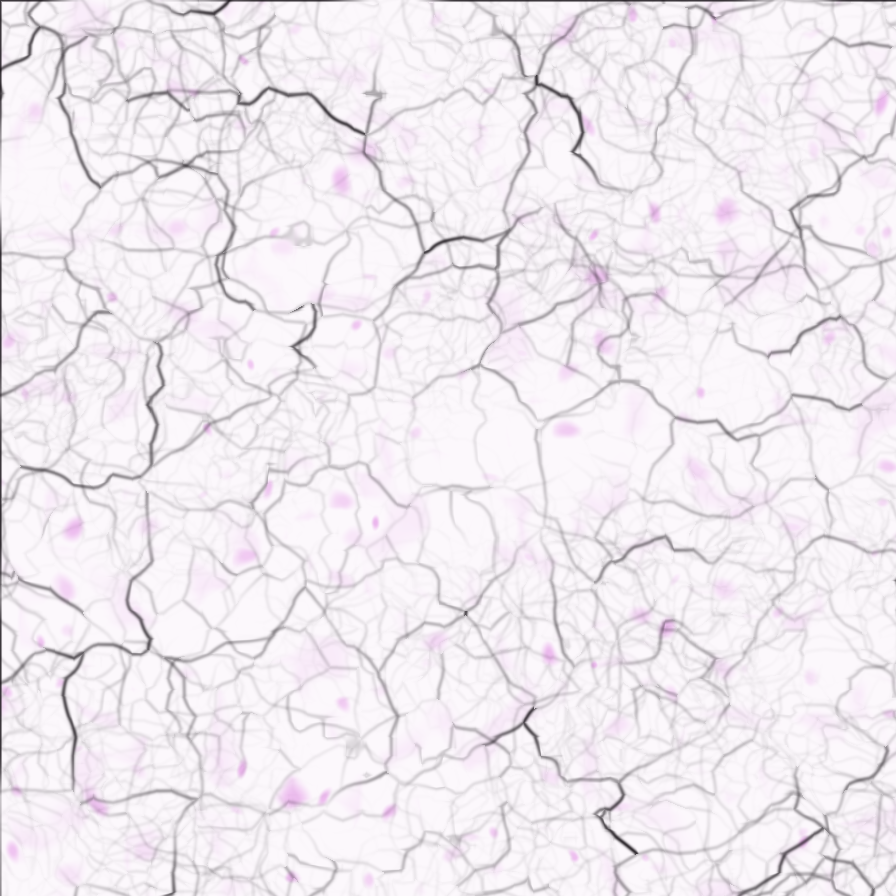
Reproduce this texture procedurally as a Shadertoy shader.

```glsl
#define CRACK_SCALE 7.0
#define SCALE_STEP 1.6
#define CRACK_GAIN 0.88
#define GAIN_STEP 0.57
#define LINE_WIDTH 0.0024
#define SPOT_SCALE 15.0
#define SPOT_CHANCE 0.6
#define PAPER vec3(0.990, 0.974, 0.990)
#define INK vec3(0.05, 0.03, 0.05)
#define PINK vec3(0.90, 0.62, 0.91)

float hash(vec2 p) {
    return fract(sin(dot(p, vec2(127.1, 311.7))) * 43758.5453);
}

vec2 hash2(vec2 p) {
    return vec2(hash(p), hash(p + 47.3));
}

// Bilinear value noise; its creases give the lines their kinks
vec2 noise2(vec2 p) {
    vec2 i = floor(p), f = fract(p);
    vec2 low = mix(hash2(i), hash2(i + vec2(1, 0)), f.x);
    vec2 high = mix(hash2(i + vec2(0, 1)), hash2(i + vec2(1, 1)), f.x);
    return mix(low, high, f.y);
}

vec2 jagged(vec2 p) {
    return p + 0.060 * (noise2(p * 8.0) - 0.5)
             + 0.040 * (noise2(p * 21.0 + 5.0) - 0.5)
             + 0.021 * (noise2(p * 46.0 + 9.0) - 0.5);
}

// Voronoi borders, each with its own strength; the local stretch
// of the warp is divided out so that lines keep an even width
float cracks(vec2 uv, float scale) {
    float eps = 0.003;
    vec2 p = jagged(uv);
    vec2 stretchX = (jagged(uv + vec2(eps, 0)) - p) / eps;
    vec2 stretchY = (jagged(uv + vec2(0, eps)) - p) / eps;
    p *= scale;
    vec2 cell = floor(p), f = fract(p);
    vec2 nearCell = vec2(0), nearPoint = vec2(0);
    float best = 9.0;
    for (int y = -1; y <= 1; y++)
    for (int x = -1; x <= 1; x++) {
        vec2 g = vec2(x, y);
        vec2 r = g + hash2(cell + g) - f;
        if (dot(r, r) < best) {
            best = dot(r, r);
            nearCell = g;
            nearPoint = r;
        }
    }
    float ink = 0.0;
    for (int y = -2; y <= 2; y++)
    for (int x = -2; x <= 2; x++) {
        vec2 g = nearCell + vec2(x, y);
        vec2 r = g + hash2(cell + g) - f;
        vec2 across = r - nearPoint;
        if (dot(across, across) > 1e-4) {
            vec2 n = normalize(across);
            float stretch = length(vec2(dot(stretchX, n), dot(stretchY, n)));
            float d = dot(0.5 * (r + nearPoint), n) / max(stretch, 0.35);
            float e = d / (scale * LINE_WIDTH);
            float h = hash(2.0 * cell + g + nearCell + 13.7);
            ink = max(ink, (0.2 + 0.8 * h * h) * exp(-e * e));
        }
    }
    return ink;
}

// Soft irregular spots scattered on a grid
float spots(vec2 p) {
    p *= SPOT_SCALE;
    vec2 cell = floor(p);
    float tint = 0.0;
    for (int y = -1; y <= 1; y++)
    for (int x = -1; x <= 1; x++) {
        vec2 id = cell + vec2(x, y);
        vec2 rnd = hash2(id + 71.0);
        vec2 d = p - id - hash2(id + 23.0);
        d *= mix(vec2(0.8, 1.2), vec2(1.2, 0.8), rnd.y);
        float size = mix(0.10, 0.25, rnd.x * rnd.x);
        float strength = mix(0.2, 0.75, rnd.y * rnd.y);
        float shape = 1.0 - smoothstep(0.2, 1.25, length(d) / size);
        tint = max(tint, step(hash(id + 3.0), SPOT_CHANCE) * strength * shape);
    }
    return tint;
}

void mainImage(out vec4 fragColor, in vec2 fragCoord) {
    vec2 uv = fragCoord / iResolution.xy;

    // Pink stains
    vec2 stainPos = mix(uv, jagged(uv + 4.0) - 4.0, 0.6);
    float haze = 0.15 * smoothstep(0.62, 0.95, noise2(stainPos * 36.0 + 31.0).x);
    vec3 color = mix(PAPER, PINK, max(spots(stainPos), haze));

    // Crack networks from coarse and dark to fine and faint
    float clear = 1.0, scale = CRACK_SCALE, gain = CRACK_GAIN;
    for (int i = 0; i < 5; i++) {
        vec2 offset = vec2(3.7, 8.3) * float(i + 1);
        float fade = smoothstep(0.2, 0.85, noise2(uv * 9.0 + offset).x);
        clear *= 1.0 - gain * fade * cracks(uv + offset, scale);
        scale *= SCALE_STEP;
        gain *= GAIN_STEP;
    }

    // Thin broken rim along the left and top
    float rim = 1.0 - smoothstep(0.0005, 0.003, min(uv.x, 1.0 - uv.y));
    clear *= 1.0 - 0.8 * rim * smoothstep(0.2, 0.6, noise2(uv * 9.0).y);

    fragColor = vec4(mix(INK, color, clear), 1.0);
}
```
